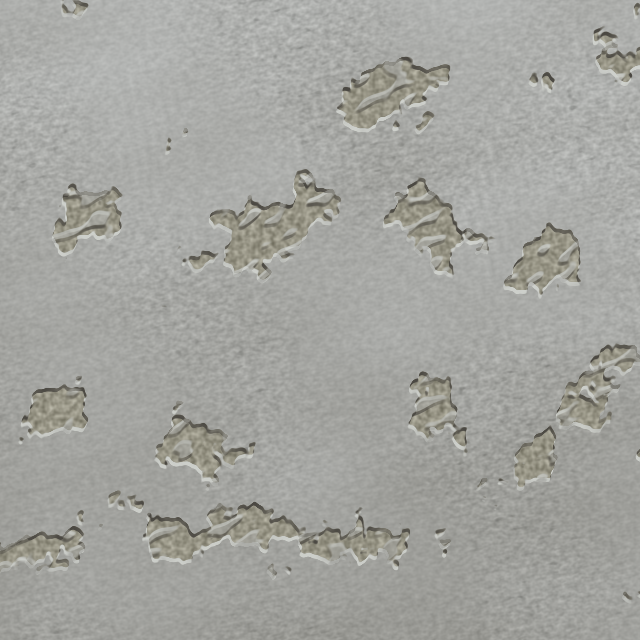
Reproduce this texture procedurally as a WebGL 1 fragment shader.

```glsl
precision highp float;
uniform vec2 u_resolution;

#define PATCH_GRID 4.0
#define PATCH_CHANCE 0.72
#define PATCH_MIN vec2(0.045, 0.014)
#define PATCH_MAX vec2(0.130, 0.042)
#define EDGE_RAGGED 0.055
#define EDGE_SOFT 0.0022
#define LIGHT_STEP vec2(0.0015, 0.0058)
#define GRAIN 0.085
#define SHADOW vec3(0.27, 0.26, 0.24)
#define RIM vec3(0.83, 0.84, 0.82)
#define UNDERCOAT vec3(0.59, 0.58, 0.52)

vec2 hash2(vec2 p) {
  vec2 q = vec2(dot(p, vec2(127.1, 311.7)), dot(p, vec2(269.5, 183.3)));
  return fract(sin(q) * 43758.545);
}

mat2 rotate(float a) {
  float c = cos(a), s = sin(a);
  return mat2(c, -s, s, c);
}

float cornerSlope(vec2 cell, vec2 offset) {
  float a = 6.2832 * hash2(cell).x;
  return dot(vec2(cos(a), sin(a)), offset);
}

float gradientNoise(vec2 p) {
  vec2 i = floor(p), f = fract(p);
  vec2 u = f * f * f * (f * (f * 6.0 - 15.0) + 10.0);
  vec2 e = vec2(1.0, 0.0);
  float low = mix(cornerSlope(i, f), cornerSlope(i + e, f - e), u.x);
  float high = mix(cornerSlope(i + e.yx, f - e.yx), cornerSlope(i + 1.0, f - 1.0), u.x);
  return mix(low, high, u.y);
}

// Approximate distance to the nearest peeled patch, negative inside
float peelDistance(vec2 p) {
  vec2 home = floor(p * PATCH_GRID);
  float d = 1.0;
  for (int y = -1; y <= 1; y++) {
    for (int x = -1; x <= 1; x++) {
      vec2 cell = home + vec2(float(x), float(y));
      vec2 shape = hash2(cell + 17.3);
      vec2 kind = hash2(cell + 51.7);
      if (kind.x < PATCH_CHANCE) {
        vec2 center = (cell + mix(vec2(0.2), vec2(0.8), hash2(cell + 5.9))) / PATCH_GRID;
        vec2 size = mix(PATCH_MIN, PATCH_MAX, shape);
        vec2 q = rotate(mix(-0.65, 0.85, kind.y)) * (p - center);
        d = min(d, (length(q / size) - 1.0) * size.y);
      }
    }
  }
  float ragged = gradientNoise(p * 13.0) + 0.6 * gradientNoise(p * 31.0 + 7.0)
               + 0.35 * gradientNoise(p * 74.0 + 3.0);
  return d + EDGE_RAGGED * ragged;
}

// One on sound plaster, zero in the hollows, partial on leftover flakes
float coatHeight(vec2 p) {
  float coat = smoothstep(-EDGE_SOFT, EDGE_SOFT, peelDistance(p));
  float flakes = gradientNoise(rotate(0.45) * p * vec2(27.0, 58.0));
  return max(coat, 0.65 * smoothstep(0.14, 0.3, flakes));
}

void main() {
  vec2 p = gl_FragCoord.xy / u_resolution.y;

  // Broad tone: cool and pale above, warmer and darker below
  float cloud = gradientNoise(p * 2.6 + 4.0) + 0.5 * gradientNoise(p * 6.0);
  float trowel = gradientNoise(rotate(0.3) * p * vec2(3.0, 13.0) + 9.0);
  float tone = clamp(0.1 + 0.72 * p.y + 0.38 * cloud + 0.2 * trowel, 0.0, 1.0);
  vec3 color = mix(vec3(0.595, 0.595, 0.575), vec3(0.705, 0.712, 0.705), tone);

  // Fine sandy grain, stronger in worn zones
  vec2 g = rotate(0.18) * p;
  float worn = smoothstep(-0.25, 0.35, gradientNoise(p * 3.2 + 21.0));
  float grain = gradientNoise(g * vec2(105.0, 170.0))
              + 0.6 * gradientNoise(g * vec2(48.0, 84.0) + 13.0)
              + 0.5 * gradientNoise(g * vec2(200.0, 240.0) + 31.0);
  color += GRAIN * mix(0.55, 1.1, worn) * grain;
  float pits = smoothstep(0.3, 0.6, gradientNoise(g * vec2(52.0, 95.0) + 40.0));
  color -= 0.09 * worn * pits;

  // Exposed undercoat
  float height = coatHeight(p);
  float speckle = gradientNoise(p * 95.0 + 60.0) + 0.7 * gradientNoise(p * 170.0);
  color = mix(UNDERCOAT + 0.17 * speckle, color, height);

  // Light from below: dark upper lips, bright lower rims
  float relief = coatHeight(p + LIGHT_STEP) - height;
  float broken = 0.75 + 0.7 * gradientNoise(p * 24.0 + 80.0);
  color = mix(color, SHADOW, clamp(relief * broken, 0.0, 0.92));
  color = mix(color, RIM, clamp(-relief * broken, 0.0, 0.85));

  gl_FragColor = vec4(clamp(color, 0.0, 1.0), 1.0);
}
```
